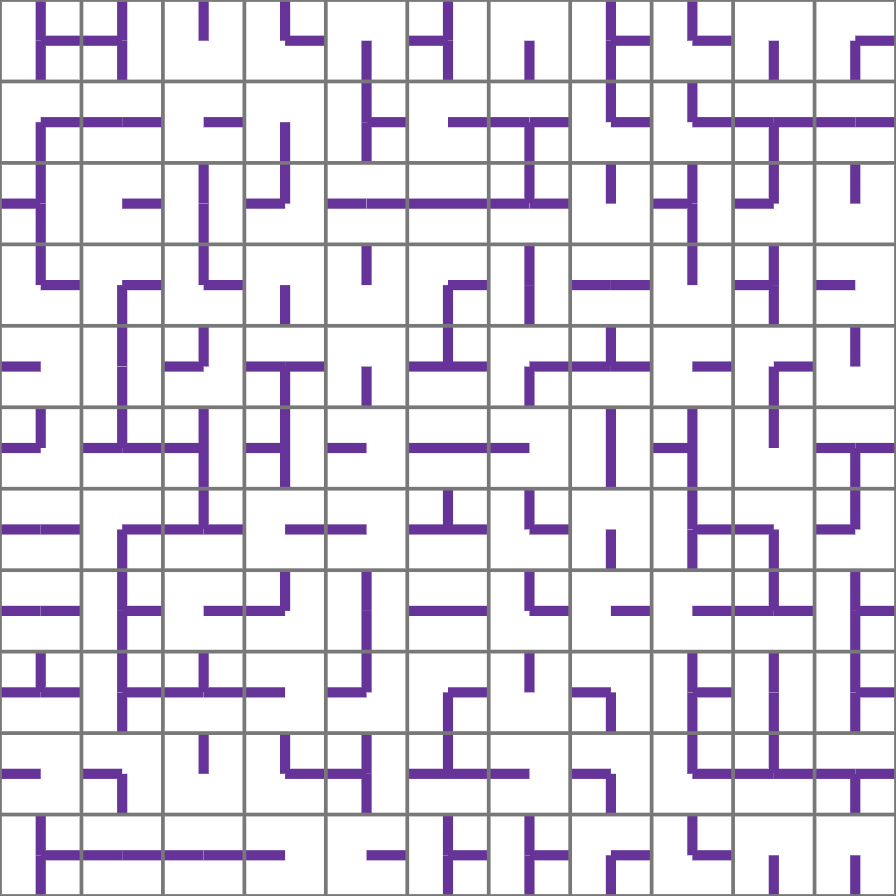
This pattern is drawn by a Shadertoy shader. Its source:

```glsl
// A square board of shuffled pipe tiles: ends, straights, corners and tees.
// Each tile hashes its cell to a 4-bit mask of arms, turned by quarter steps;
// butt-ended arms run from the centre outwards, with grid rules on top.

#define CELLS 11.0
#define PIPE_WIDTH 0.125
#define RULE_WIDTH 0.046
#define END_SHARE 0.31
#define CORNER_SHARE 0.24
#define STRAIGHT_SHARE 0.15
#define SEED 7u
#define PAPER_COLOR vec3(1.0)
#define PIPE_COLOR vec3(0.4, 0.2, 0.6)
#define RULE_COLOR vec3(0.47)

// Integer mixing hash, returns 0 to 1
float hash(uvec2 cell, uint salt) {
    uint h = cell.x * 1973u + cell.y * 9277u + (salt + SEED) * 26699u;
    h = (h ^ (h >> 16)) * 0x7feb352du;
    h = (h ^ (h >> 15)) * 0x846ca68bu;
    h ^= h >> 16;
    return float(h >> 8) / 16777216.0;
}

// Bits 0 to 3 stand for arms right, up, left and down
int armMask(uvec2 cell) {
    float pick = hash(cell, 0u);
    int mask = 7;                                                   // tee
    if (pick < END_SHARE) mask = 1;                                 // end
    else if (pick < END_SHARE + CORNER_SHARE) mask = 3;             // corner
    else if (pick < END_SHARE + CORNER_SHARE + STRAIGHT_SHARE) mask = 5;
    int turn = int(hash(cell, 1u) * 4.0);
    return ((mask << turn) | (mask >> (4 - turn))) & 15;
}

// Signed distance to the arms of one tile, p measured from its centre
float pipeDistance(vec2 p, int mask) {
    float d = 1.0;
    for (int i = 0; i < 4; i++) {
        if (((mask >> i) & 1) == 1)
            d = min(d, max(-p.x, abs(p.y) - 0.5 * PIPE_WIDTH));
        p = vec2(p.y, -p.x);                                        // next arm
    }
    return d;
}

float coverage(float d, float pixel) {
    return clamp(0.5 - d / pixel, 0.0, 1.0);
}

void mainImage(out vec4 fragColor, in vec2 fragCoord) {
    float pixel = CELLS / iResolution.y;
    vec2 board = fragCoord * pixel;
    vec2 p = fract(board) - 0.5;
    int mask = armMask(uvec2(floor(board)));

    // Pipes over paper, then rules over both
    vec3 color = mix(PAPER_COLOR, PIPE_COLOR, coverage(pipeDistance(p, mask), pixel));
    float rule = 0.5 - max(abs(p.x), abs(p.y)) - 0.5 * RULE_WIDTH;
    color = mix(color, RULE_COLOR, coverage(rule, pixel));

    fragColor = vec4(color, 1.0);
}
```
